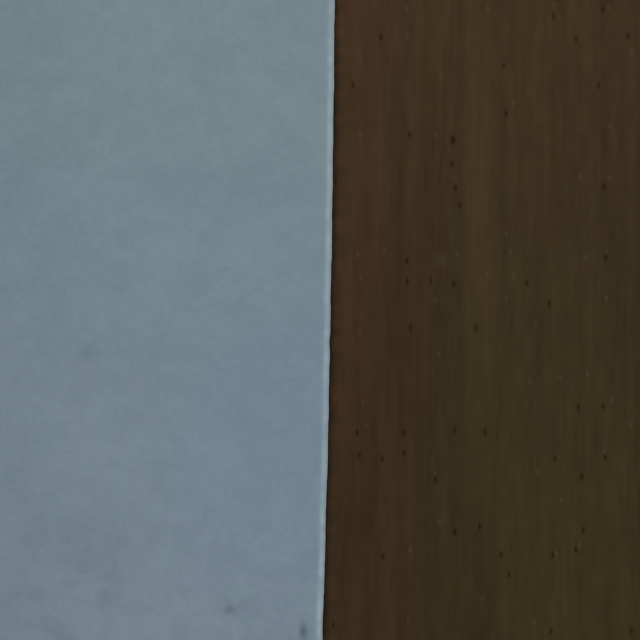
Write a WebGL 1 fragment shader that draws this texture.

```glsl
precision highp float;
// A pale blue-grey sheet lies on dark brown wood, meeting at a nearly vertical edge.
// Layered value noise gives the paper mottling and the stretched wood grain;
// distance to the curved edge places the bright rim and its narrow shadow.

uniform vec2 u_resolution;

const vec3 PAPER_LOW = vec3(0.452, 0.512, 0.556);
const vec3 PAPER_HIGH = vec3(0.460, 0.522, 0.550);
const vec3 WOOD_LOW = vec3(0.216, 0.180, 0.112);
const vec3 WOOD_HIGH = vec3(0.242, 0.198, 0.130);
const vec3 WOOD_WARM = vec3(0.012, -0.008, 0.004);
const vec3 RIM_COLOR = vec3(0.570, 0.635, 0.660);
const vec3 SHADOW_COLOR = vec3(0.095, 0.082, 0.072);
const float EDGE_BASE = 0.504;
const float EDGE_SLOPE = 0.031;
const float EDGE_BEND = -0.012;
const float EDGE_ROUGHNESS = 0.0022;
const float EDGE_SOFTNESS = 0.0014;
const float RIM_WIDTH = 0.0045;
const float SHADOW_WIDTH = 0.0060;
const float SPECK_CELLS = 26.0;
const float SPECK_RARITY = 0.86;

float hash(vec2 p) {
  vec3 q = fract(vec3(p.xyx) * 0.1031);
  q += dot(q, q.yzx + 33.33);
  return fract((q.x + q.y) * q.z);
}

float noise(vec2 p) {
  vec2 cell = floor(p);
  vec2 f = fract(p);
  f = f * f * (3.0 - 2.0 * f);
  float low = mix(hash(cell), hash(cell + vec2(1.0, 0.0)), f.x);
  float high = mix(hash(cell + vec2(0.0, 1.0)), hash(cell + vec2(1.0)), f.x);
  return mix(low, high, f.y);
}

// Signed fractal noise, roughly -0.5 to 0.5
float fbm(vec2 p) {
  float sum = 0.0;
  float weight = 0.5;
  for (int i = 0; i < 4; i++) {
    sum += weight * (noise(p) - 0.5);
    p = mat2(0.8, 0.6, -0.6, 0.8) * p * 2.03 + 17.0;
    weight *= 0.5;
  }
  return sum;
}

float spot(vec2 p, vec2 center, vec2 size) {
  vec2 d = (p - center) / size;
  return exp(-dot(d, d));
}

// One jittered elongated pore per grid cell
float specks(vec2 p) {
  vec2 grid = p * SPECK_CELLS;
  vec2 cell = floor(grid);
  vec2 center = 0.3 + 0.4 * vec2(hash(cell + 5.0), hash(cell + 19.0));
  float present = step(SPECK_RARITY, hash(cell + 41.0));
  return present * spot(fract(grid), center, vec2(0.07, 0.13));
}

vec3 paper(vec2 p) {
  vec3 color = mix(PAPER_LOW, PAPER_HIGH, smoothstep(0.1, 0.9, p.y));
  color += 0.018 * fbm(p * 7.0);
  color += 0.025 * fbm(p * vec2(32.0, 40.0));
  color += 0.014 * (noise(p * 150.0) - 0.5);
  // Cooler lower right, slightly dim left border
  color += vec3(-0.010, -0.004, 0.012) * spot(p, vec2(0.47, 0.36), vec2(0.16, 0.18));
  color -= 0.014 * (1.0 - smoothstep(0.0, 0.18, p.x));
  // Dents and smudges
  float dents = spot(p, vec2(0.358, 0.047), vec2(0.009, 0.007));
  dents += 0.5 * spot(p, vec2(0.137, 0.450), vec2(0.016, 0.012));
  dents += 2.0 * spot(p, vec2(0.474, 0.012), vec2(0.006, 0.012));
  float mottling = max(fbm(p * 18.0 + 9.0), 0.0) * (1.0 - smoothstep(0.0, 0.35, p.y));
  return color - 0.06 * dents - 0.10 * mottling;
}

vec3 wood(vec2 p, float fromEdge) {
  vec3 color = mix(WOOD_LOW, WOOD_HIGH, smoothstep(0.05, 0.95, p.y));
  color += WOOD_WARM * (1.0 - smoothstep(0.02, 0.20, fromEdge));
  // Vertical grain at three widths, then fine texture
  float grain = 0.022 * (noise(vec2(p.x * 24.0, p.y * 1.5)) - 0.5);
  grain += 0.020 * (noise(vec2(p.x * 75.0, p.y * 4.0)) - 0.5);
  grain += 0.018 * (noise(vec2(p.x * 170.0, p.y * 22.0)) - 0.5);
  grain += 0.018 * fbm(p * vec2(70.0, 55.0));
  color += grain * vec3(1.0, 0.92, 0.75);
  // Dark pores and paler scuffs
  float pores = specks(p) + 1.3 * spot(p, vec2(0.708, 0.781), vec2(0.004, 0.007));
  float scuffs = specks(p + 7.3) + spot(p, vec2(0.690, 0.594), vec2(0.008, 0.009));
  return color - 0.065 * pores + 0.035 * scuffs;
}

void main() {
  vec2 p = gl_FragCoord.xy / u_resolution;

  // Signed distance across the edge: paper negative, wood positive
  float edge = EDGE_BASE + p.y * (EDGE_SLOPE + EDGE_BEND * p.y);
  edge += EDGE_ROUGHNESS * fbm(vec2(p.y * 45.0, 3.0));
  float d = p.x - edge;

  // Rim and shadow vary along the torn fibres
  float fibre = noise(vec2(p.y * 75.0, 8.0));
  float rim = spot(vec2(d, 0.0), vec2(-0.0060, 0.0), vec2(RIM_WIDTH, 1.0));
  float shadow = exp(-max(d, 0.0) / (SHADOW_WIDTH * (0.6 + 0.9 * fibre)));

  vec3 sheet = mix(paper(p), RIM_COLOR, rim * (0.40 + 0.50 * fibre));
  vec3 board = mix(wood(p, d), SHADOW_COLOR, shadow * 0.90);
  float blur = max(EDGE_SOFTNESS, 0.75 / u_resolution.x);
  gl_FragColor = vec4(mix(sheet, board, smoothstep(-blur, blur, d)), 1.0);
}
```
